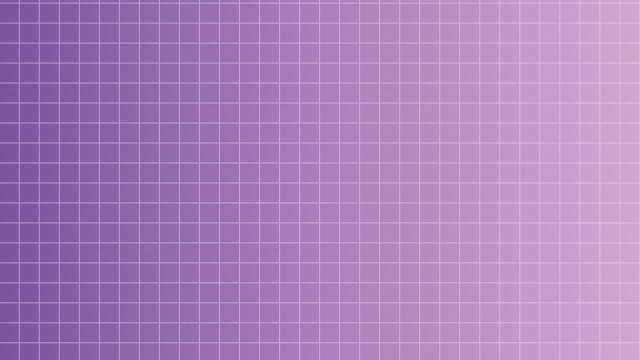
This pattern is drawn by a Shadertoy shader. Its source:

```glsl
// A fine pale square grid over a smooth violet-to-pink horizontal gradient.
// Grid lines use box-filtered coverage, so thin strokes stay even at any size;
// faint gradient noise gives the ground and the line ink a slight unevenness.

// Grid layout, in units of canvas height
const vec2 CELL = vec2(0.05561, 0.05550);
const vec2 GRID_ORIGIN = vec2(0.0535, 0.0478);
const float LINE_WIDTH = 0.0030;

// Colours
const vec3 LEFT_COLOR = vec3(0.474, 0.328, 0.612);
const vec3 MIDDLE_COLOR = vec3(0.652, 0.502, 0.725);
const vec3 RIGHT_COLOR = vec3(0.818, 0.660, 0.808);
const vec3 LINE_COLOR = vec3(0.93, 0.82, 0.95);
const float LINE_OPACITY = 0.49;

// Surface variation
const float GRAIN_SCALE = 70.0;
const float GRAIN_AMOUNT = 0.008;
const float INK_SCALE = 24.0;
const float INK_VARIATION = 0.15;

// Pseudo-random unit gradient for a lattice point
vec2 latticeGradient(vec2 cell) {
    vec3 p = fract(cell.xyx * vec3(0.1031, 0.1030, 0.0973));
    p += dot(p, p.yzx + 33.33);
    float angle = 6.28319 * fract((p.x + p.y) * p.z);
    return vec2(cos(angle), sin(angle));
}

float gradientNoise(vec2 p) {
    vec2 i = floor(p);
    vec2 f = p - i;
    vec2 w = f * f * f * (f * (f * 6.0 - 15.0) + 10.0);
    float a = dot(latticeGradient(i), f);
    float b = dot(latticeGradient(i + vec2(1, 0)), f - vec2(1, 0));
    float c = dot(latticeGradient(i + vec2(0, 1)), f - vec2(0, 1));
    float d = dot(latticeGradient(i + vec2(1, 1)), f - vec2(1, 1));
    return mix(mix(a, b, w.x), mix(c, d, w.x), w.y);
}

// Three-stop gradient from left to right
vec3 background(float x) {
    vec3 leftHalf = mix(LEFT_COLOR, MIDDLE_COLOR, clamp(x * 2.0, 0.0, 1.0));
    return mix(leftHalf, RIGHT_COLOR, clamp(x * 2.0 - 1.0, 0.0, 1.0));
}

// Fraction of the pixel covered by the grid lines
float gridCoverage(vec2 p, float pixel) {
    vec2 offset = p - GRID_ORIGIN;
    vec2 dist = abs(offset - CELL * round(offset / CELL));
    vec2 low = max(dist - 0.5 * pixel, vec2(-0.5 * LINE_WIDTH));
    vec2 high = min(dist + 0.5 * pixel, vec2(0.5 * LINE_WIDTH));
    vec2 covered = clamp((high - low) / pixel, 0.0, 1.0);
    return 1.0 - (1.0 - covered.x) * (1.0 - covered.y);
}

void mainImage(out vec4 fragColor, in vec2 fragCoord) {
    float pixel = 1.0 / iResolution.y;
    vec2 p = fragCoord * pixel;

    // Ground with faint grain
    vec3 color = background(fragCoord.x / iResolution.x);
    color += GRAIN_AMOUNT * gradientNoise(p * GRAIN_SCALE);

    // Grid lines with slightly uneven ink
    float ink = LINE_OPACITY * (1.0 + INK_VARIATION * gradientNoise(p * INK_SCALE));
    color = mix(color, LINE_COLOR, ink * gridCoverage(p, pixel));

    fragColor = vec4(color, 1.0);
}
```
